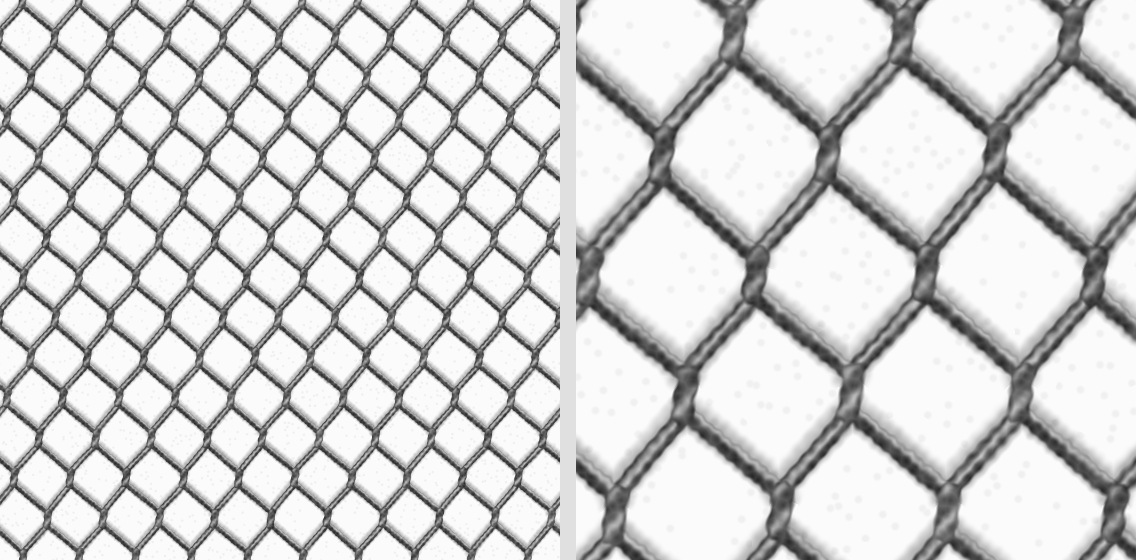
Left: the whole. Right: its middle third, enlarged.
A Shadertoy shader for this pattern:

```glsl
// Chain-link mesh of grey wire on pale paper: 10 columns by 14 sheared rows.
// Each lattice knot owns two rising wires and a twisted joint; all are distances
// to segments, roughened by layered sines and wrapped cellular noise.

const float TAU = 6.283185;
const vec2 REPEATS = vec2(10.0, 14.0);
const float ROW_SHIFT = 6.0;              // columns gained over one full height
const vec2 ORIGIN = vec2(0.41, 0.036);    // first knot, in column widths
const float WIRE_RADIUS = 0.050;
const float KNOT_RADIUS = 0.066;
const float KNOT_REACH = 0.115;
const float PAPER = 0.985;

float hash(vec2 p) {
    vec3 h = fract(vec3(p.xyx) * 0.1031);
    h += dot(h, h.yzx + 33.33);
    return fract((h.x + h.y) * h.z);
}

// Knot numbering that repeats with the canvas, shear included.
vec2 wrapId(vec2 id) {
    float turn = floor(id.y / REPEATS.y);
    return mod(vec2(id.x + ROW_SHIFT * turn, id.y), REPEATS);
}

vec2 knotPosition(vec2 id) {
    vec2 key = wrapId(id);
    vec2 jitter = vec2(hash(key + 3.0), hash(key + 47.0)) - 0.5;
    float rowHeight = REPEATS.x / REPEATS.y;
    return vec2(id.x + id.y * ROW_SHIFT / REPEATS.y, id.y * rowHeight) + 0.03 * jitter;
}

// Nearest feature point on a wrapped grid: x = distance, y = its random value.
vec2 cellular(vec2 uv, float cells) {
    vec2 p = uv * cells, base = floor(p);
    vec2 nearest = vec2(9.0, 0.0);
    for (int j = -1; j <= 1; j++)
    for (int i = -1; i <= 1; i++) {
        vec2 cell = base + vec2(i, j);
        vec2 key = mod(cell, cells);
        vec2 point = cell + vec2(hash(key), hash(key + 131.0));
        float d = distance(p, point);
        if (d < nearest.x) nearest = vec2(d, hash(key + 271.0));
    }
    return nearest;
}

// Whole-number frequencies keep the ripple seamless.
float ripple(vec2 uv) {
    return (sin(TAU * dot(uv, vec2(37.0, -53.0)))
          + sin(TAU * dot(uv, vec2(71.0, 64.0)) + 1.3)
          + sin(TAU * dot(uv, vec2(-113.0, 89.0)) + 4.1)) / 3.0;
}

// x = distance to the segment, y = signed offset, positive on its upper side.
vec2 segment(vec2 p, vec2 a, vec2 b) {
    vec2 ab = b - a, ap = p - a;
    float t = clamp(dot(ap, ab) / dot(ab, ab), 0.0, 1.0);
    float side = dot(ap, normalize(vec2(-ab.y, ab.x))) * sign(ab.x);
    return vec2(length(ap - ab * t), side);
}

float coverage(float d, float radius, float soft) {
    return 1.0 - smoothstep(radius - soft, radius + soft, d);
}

// Soft grey halo, wider on the upper side.
float halo(vec2 seg) {
    float reach = seg.y > 0.0 ? 0.095 : 0.045;
    return 0.29 * (1.0 - smoothstep(WIRE_RADIUS * 0.9, WIRE_RADIUS + reach, seg.x));
}

// Dark rims with one bright line running along the wire.
float wireTone(float side, float shineAt) {
    float s = (side / WIRE_RADIUS - shineAt) / 0.48;
    return mix(0.25, 0.69, exp(-s * s));
}

// Diagonal strands of the twist, darkening to the rim.
float knotTone(vec2 p, float d) {
    float strand = 0.5 + 0.5 * cos((p.y - p.x + 0.055) * 30.0);
    float rim = smoothstep(0.35, 1.0, d / KNOT_RADIUS);
    return mix(0.33 + 0.33 * strand * strand, 0.26, 0.75 * rim);
}

void mainImage(out vec4 fragColor, in vec2 fragCoord) {
    vec2 uv = fragCoord / iResolution.xy;
    vec2 p = uv * REPEATS.x - ORIGIN;
    float soft = max(0.014, 0.7 * REPEATS.x / min(iResolution.x, iResolution.y));
    float rough = 0.010 * ripple(uv);
    float row = p.y * REPEATS.y / REPEATS.x;
    vec2 home = round(vec2(p.x - row * ROW_SHIFT / REPEATS.y, row));

    float shade = 0.0;
    vec2 wires = vec2(0.0), knots = vec2(0.0);   // premultiplied tone, opacity
    for (int j = -1; j <= 1; j++)
    for (int i = -1; i <= 1; i++) {
        vec2 id = home + vec2(i, j);
        vec2 knot = knotPosition(id), reach = vec2(0.0, KNOT_REACH);

        // Two wires rising to the next row
        for (int k = 0; k < 2; k++) {
            vec2 target = knotPosition(id + vec2(-k, 1));
            vec2 seg = segment(p, knot + reach, target - reach) + rough;
            shade = max(shade, halo(seg));
            float tone = wireTone(seg.y, k == 0 ? 0.1 : 0.7);
            wires = mix(wires, vec2(tone, 1.0), coverage(seg.x, WIRE_RADIUS, soft));
        }

        // Twisted joint
        vec2 lean = vec2(0.018, KNOT_REACH);
        float d = segment(p, knot - lean, knot + lean).x + rough;
        float tone = knotTone(p - knot, d) + 0.08 * (hash(wrapId(id) + 19.0) - 0.5);
        knots = mix(knots, vec2(tone, 1.0), coverage(d, KNOT_RADIUS, soft));
    }

    // Faint specks on the paper, mottled grain on the metal
    vec2 speck = cellular(uv, 96.0);
    float dots = step(0.6, speck.y) * (1.0 - smoothstep(0.1, 0.32, speck.x));
    float grain = 0.22 * (cellular(uv, 150.0).x - 0.45);
    float tone = PAPER - 0.045 * dots - shade * (1.0 + grain);
    tone = tone * (1.0 - wires.y) + wires.x;
    tone = tone * (1.0 - knots.y) + knots.x;
    tone += grain * max(wires.y, knots.y);
    fragColor = vec4(vec3(clamp(tone, 0.0, 1.0)), 1.0);
}
```
